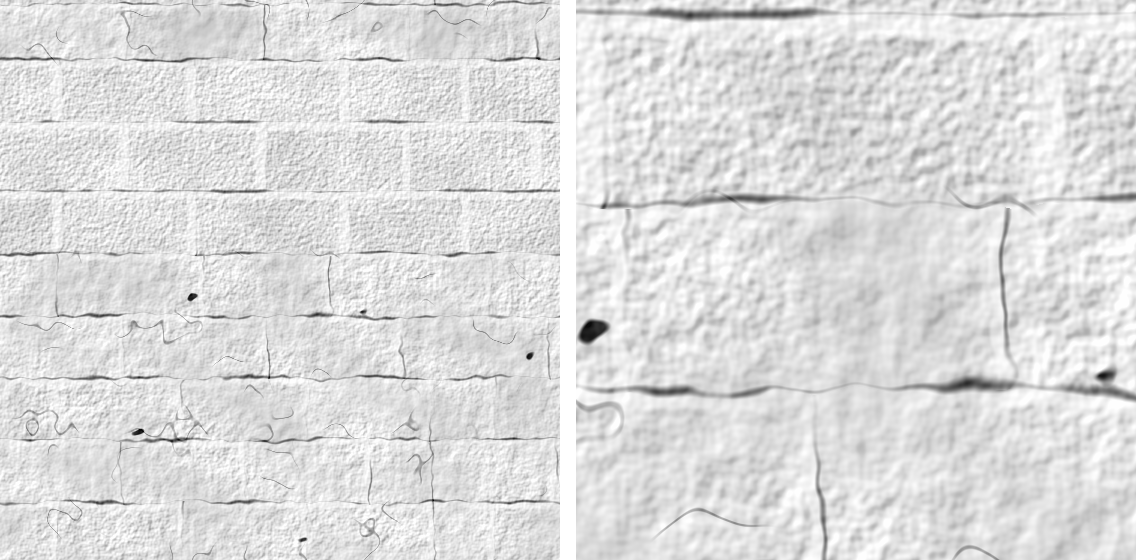
Left: the whole. Right: its middle third, enlarged.
This texture is drawn by a three.js fragment shader. Its source:

```glsl
// White painted brick wall: nine courses of uneven bricks, crisp and grainy in
// three upper courses, lumpy and worn elsewhere. The bond comes from formulas;
// tiling gradient noise gives wobble, lit relief, broken shadows and cracks.
varying vec2 vUv;

struct Bond {
  vec2 gap;     // signed distance to the nearest joint: right of it, below it
  float crisp;  // 1 in the sharp-edged courses
  float brick;  // random value per brick
};

vec2 gradient(vec2 cell) {
  float angle = 6.2832 * fract(sin(dot(cell, vec2(127.1, 311.7))) * 43758.5);
  return vec2(cos(angle), sin(angle));
}

// Gradient noise that tiles over the unit square
float noise(vec2 uv, vec2 scale) {
  vec2 p = uv * scale;
  vec2 i = floor(p);
  vec2 f = p - i;
  vec2 s = f * f * f * (f * (f * 6.0 - 15.0) + 10.0);
  vec2 a = mod(i, scale);
  vec2 b = mod(i + 1.0, scale);
  float low = mix(dot(gradient(a), f),
                  dot(gradient(vec2(b.x, a.y)), f - vec2(1.0, 0.0)), s.x);
  float high = mix(dot(gradient(vec2(a.x, b.y)), f - vec2(0.0, 1.0)),
                   dot(gradient(b), f - 1.0), s.x);
  return mix(low, high, s.y);
}

Bond bondAt(vec2 uv) {
  Bond bond;
  float down = 1.0 - uv.y;
  bond.crisp = smoothstep(0.1, 0.125, down) * (1.0 - smoothstep(0.44, 0.46, down));
  vec2 wobble = 0.008 * vec2(noise(uv, vec2(11.0)), noise(uv + 0.37, vec2(9.0, 13.0)))
              + 0.006 * vec2(noise(uv, vec2(37.0)), noise(uv + 0.61, vec2(41.0)));
  wobble *= 1.0 - 0.7 * bond.crisp;

  // Courses, the upper ones slightly raised
  float raise = smoothstep(0.0, 0.09, down) * (1.0 - smoothstep(0.2, 0.34, down));
  float level = 9.0 * (down + wobble.y) - 0.09 + 0.12 * raise;
  float row = mod(floor(level), 9.0);
  bond.gap.y = (fract(level + 0.5) - 0.5) / 9.0;

  // Four bricks per course; the lowest three courses add a half brick
  float lowest = step(5.5, row);
  float lower = step(3.5, row);
  float odd = mod(row + lower, 2.0);
  float count = 4.0 + 0.5 * lowest;
  float start = mix(mix(0.22, -0.01, lowest), 0.1, odd);
  float sway = 0.025 * uv.x * sin(12.566 * uv.x) * (1.0 - 2.0 * lower) * (1.0 - lowest);
  float along = fract(uv.x + wobble.x - sway - start) * count;
  float left = floor(along);
  float right = left + 1.0;
  if (lowest > 0.5 && along >= 3.0) {
    left = along < 3.5 ? 3.0 : 3.5;
    right = along < 3.5 ? 3.5 : 4.5;
  }
  bond.gap.x = (along - left < right - along ? along - left : along - right) / count;
  bond.brick = fract(sin(row * 12.9 + left * 78.2) * 437.5);
  return bond;
}

float surface(vec2 uv, float crisp, float patchy) {
  float grain = noise(uv, vec2(100.0)) + 0.6 * noise(uv + 0.3, vec2(187.0));
  float lumps = noise(uv, vec2(38.0, 31.0)) + 0.6 * noise(uv + 0.2, vec2(71.0, 58.0));
  return grain * mix(0.36 + 0.5 * patchy, 0.62, crisp) + lumps * (1.0 - crisp) * 0.75;
}

void main() {
  vec2 uv = vUv;
  Bond bond = bondAt(uv);
  float worn = 1.0 - bond.crisp;
  float patchy = noise(uv, vec2(7.0, 9.0));
  float fray = 0.004 * noise(uv, vec2(63.0));

  // Brick faces lit from the upper left, with deeper darks than lights
  float slope = surface(uv, bond.crisp, patchy)
              - surface(uv + vec2(-0.0018, 0.0018), bond.crisp, patchy);
  float tone = 0.875 + 0.04 * (bond.brick - 0.5) + 0.07 * patchy
             + 0.06 * noise(uv + 0.5, vec2(23.0));
  tone += 0.42 * slope + 0.22 * min(slope + 0.08, 0.0);

  // Bright mortar, partly lost in the worn courses
  float bedWidth = mix(0.005, 0.008, bond.crisp);
  float headWidth = mix(0.005, 0.009, bond.crisp);
  float bed = 1.0 - smoothstep(bedWidth - 0.003, bedWidth + 0.003, abs(bond.gap.y - 0.004) + fray);
  float head = 1.0 - smoothstep(headWidth - 0.002, headWidth + 0.002, abs(bond.gap.x) + fray);
  float kept = mix(clamp(0.7 + 1.6 * patchy, 0.2, 1.0), 0.9, bond.crisp);
  tone = mix(tone, 0.95 + 0.25 * slope, max(bed, head) * kept);

  // Broken shadows under the courses and beside the upright joints
  float broken = smoothstep(-0.25, 0.4, noise(uv + 0.13, vec2(8.0, 9.0))
                            + 0.5 * noise(uv, vec2(29.0)));
  float underside = 1.0 - smoothstep(0.0, 0.0015 + 0.0035 * broken, abs(bond.gap.y + 0.002));
  tone -= underside * (0.08 + 0.5 * broken);
  float side = 1.0 - smoothstep(0.0, 0.003, abs(bond.gap.x - headWidth + fray));
  tone -= side * (0.05 + 0.35 * worn * smoothstep(0.0, 0.4, noise(uv + 0.7, vec2(9.0))));

  // Fine cracks in the worn paint
  float vein = abs(noise(uv + 0.4, vec2(8.0, 11.0)) + 0.5 * noise(uv, vec2(26.0)));
  float crack = (1.0 - smoothstep(0.005, 0.03, vein)) * worn;
  tone -= 0.28 * crack * smoothstep(0.05, 0.3, noise(uv + 0.8, vec2(12.0)));

  // Chipped holes scattered over the lower courses
  for (int i = 0; i < 5; i++) {
    float n = float(i);
    vec2 offset = uv - vec2(fract(0.345 + 0.3 * n), 0.47 - 0.027 * n * n);
    float chip = length(offset * vec2(0.8, 1.2) + vec2(0.0, -0.4 * offset.x)) + 2.5 * fray;
    tone -= 0.75 * (1.0 - smoothstep(0.003, 0.008, chip));
  }

  gl_FragColor = vec4(vec3(clamp(tone, 0.04, 0.995)), 1.0);
}
```
